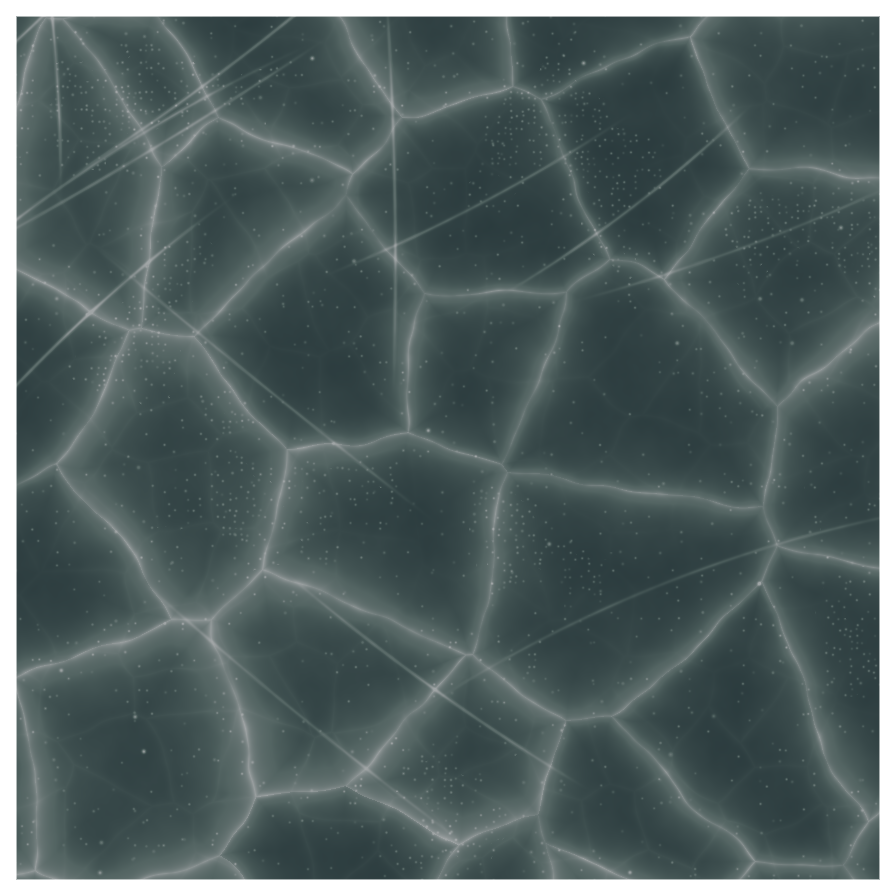
Reproduce this texture procedurally as a WebGL 1 fragment shader.

```glsl
precision highp float;
// Dark teal slab with a pale crack network inside a white margin.
// Warped Voronoi cells give the cracks, their haze and a faint inner net;
// bent hairline scratches and dust specks are laid over them.

uniform vec2 u_resolution;

#define MARGIN 0.0185
#define CELLS 4.7
#define INNER_SCALE 2.7
#define WARP 0.06
#define CRACK_WIDTH 0.012
#define CRACK_GAIN 0.30
#define HAZE_GAIN 0.47
#define SCRATCHES 15
#define SCRATCH_WIDTH 0.0019
#define DUST_GAIN 0.42

const vec3 DEEP = vec3(0.168, 0.232, 0.242);
const vec3 TEAL = vec3(0.310, 0.380, 0.372);
const vec3 PALE = vec3(0.640, 0.655, 0.660);

float hash(vec2 p) {
  vec3 q = fract(vec3(p.xyx) * 0.1031);
  q += dot(q, q.yzx + 33.33);
  return fract((q.x + q.y) * q.z);
}

vec2 hash2(vec2 p) {
  return vec2(hash(p + 17.3), hash(p + 91.7));
}

// Layered, rotated sines, roughly -1 to 1
float waves(vec2 p) {
  float sum = 0.0, amp = 0.5;
  for (int i = 0; i < 5; i++) {
    p = mat2(0.8, -0.6, 0.6, 0.8) * p * 1.7 + vec2(1.7, 4.1);
    sum += amp * sin(p.x + 1.3 * sin(p.y));
    amp *= 0.6;
  }
  return sum;
}

// Voronoi: x = distance to nearest cell border, y = cell hash
vec2 cellular(vec2 p) {
  vec2 base = floor(p), nearCell = base, nearOffset = vec2(0.0);
  float best = 9.0;
  for (int j = -1; j <= 1; j++)
    for (int i = -1; i <= 1; i++) {
      vec2 cell = base + vec2(float(i), float(j));
      vec2 r = cell + hash2(cell) - p;
      float d = dot(r, r);
      if (d < best) { best = d; nearCell = cell; nearOffset = r; }
    }
  float border = 9.0;
  for (int j = -2; j <= 2; j++)
    for (int i = -2; i <= 2; i++) {
      vec2 cell = nearCell + vec2(float(i), float(j));
      vec2 r = cell + hash2(cell) - p;
      vec2 gap = r - nearOffset;
      if (dot(gap, gap) > 0.0001)
        border = min(border, dot(0.5 * (r + nearOffset), normalize(gap)));
    }
  return vec2(border, hash(nearCell + 5.5));
}

// Long bent hairlines: mostly rising, some falling, some near upright
float scratches(vec2 p) {
  float sum = 0.0;
  for (int i = 0; i < SCRATCHES; i++) {
    float n = float(i);
    vec2 a = hash2(vec2(n, 3.0)), b = hash2(vec2(n, 8.0));
    float kind = mod(n, 5.0);
    float angle = kind < 3.0 ? 0.35 + 0.5 * a.x : (kind < 4.0 ? -0.7 + 0.15 * a.x : 1.45 + 0.25 * a.x);
    vec2 dir = vec2(cos(angle), sin(angle));
    vec2 q = p - vec2(b.x, mix(0.2, 1.0, b.y));
    float along = dot(q, dir);
    float across = dot(q, vec2(-dir.y, dir.x)) + (a.y - 0.5) * 0.7 * along * along;
    float reach = mix(0.18, 0.36, a.y);
    float fade = 1.0 - smoothstep(0.45 * reach, reach, abs(along));
    float w = across / SCRATCH_WIDTH;
    sum += fade * mix(0.18, 0.45, a.x) * (exp(-w * w) + 0.12 * exp(-abs(w) * 0.25));
  }
  return sum;
}

// One soft dot in a share of the grid squares
float dust(vec2 p, float grid, float share, float radius) {
  vec2 q = p * grid, cell = floor(q);
  vec2 spot = 0.3 + 0.4 * hash2(cell + grid);
  float d = length(q - cell - spot) / (radius * grid);
  float shown = step(hash(cell + 2.0 * grid), share);
  return shown * exp(-d * d) * (0.3 + 0.7 * hash(cell + 40.0));
}

void main() {
  vec2 uv = gl_FragCoord.xy / u_resolution;
  vec2 p = uv * CELLS + vec2(3.0, 11.0);
  vec2 warped = p + WARP * vec2(waves(p * 1.5), waves(p * 1.5 + 7.0));
  vec2 plate = cellular(warped);
  vec2 inner = cellular(warped * INNER_SCALE + 31.0);
  float cloud = 0.5 + 0.5 * waves(p * 0.8 + 20.0);
  float mottle = waves(p * 6.0);

  // Cracks with haze of uneven reach on either side
  float spread = clamp(0.55 * cloud + 0.45 * plate.y, 0.0, 1.0);
  float tone = 0.02 + 0.06 * plate.y * cloud + 0.022 * mottle;
  tone += HAZE_GAIN * mix(0.65, 1.25, spread) * exp(-plate.x / mix(0.04, 0.17, spread));
  tone += CRACK_GAIN * (0.65 + 0.5 * mottle) * exp(-plate.x / CRACK_WIDTH);
  tone += 0.07 * cloud * exp(-inner.x / 0.05);

  // Scratches, then scattered and clustered dust
  tone += scratches(uv) * (0.9 + 0.25 * mottle);
  float cluster = smoothstep(0.35, 0.8, waves(p * 1.3 + 50.0));
  tone += DUST_GAIN * dust(uv, 150.0, 0.05 + 0.35 * cluster, 0.0013);
  tone += 0.7 * DUST_GAIN * dust(uv, 90.0, 0.06, 0.0016);
  tone += 1.8 * DUST_GAIN * dust(uv, 22.0, 0.05, 0.0021);

  tone = clamp(tone, 0.0, 1.0);
  vec3 color = mix(DEEP, TEAL, min(tone / 0.32, 1.0));
  color = mix(color, PALE, smoothstep(0.2, 1.1, tone));

  // White margin
  vec2 fromCentre = abs(uv - 0.5);
  float edge = max(fromCentre.x, fromCentre.y) - (0.5 - MARGIN);
  float soft = 1.0 / min(u_resolution.x, u_resolution.y);
  gl_FragColor = vec4(mix(color, vec3(1.0), smoothstep(-soft, soft, edge)), 1.0);
}
```
